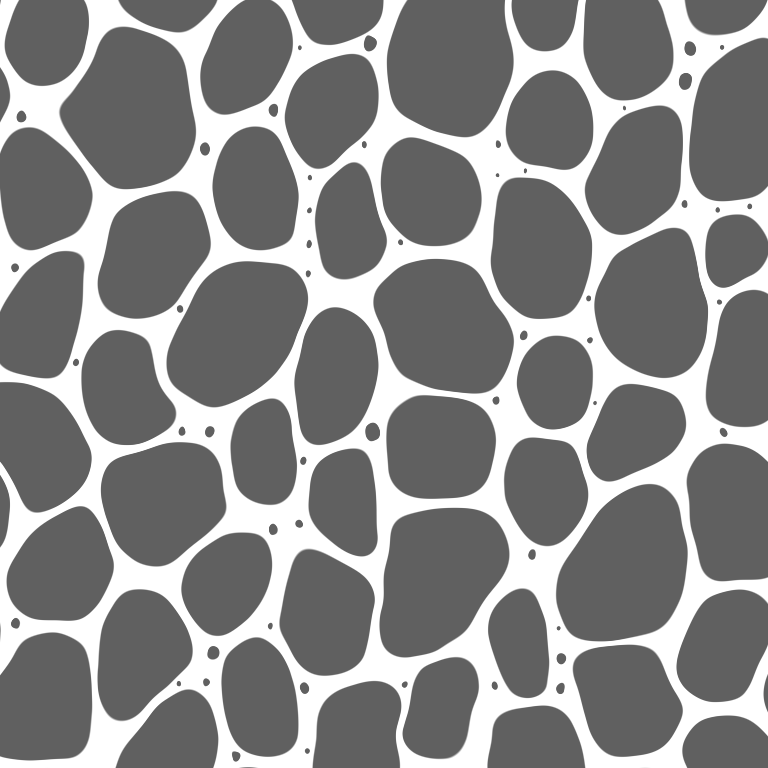
Give the GLSL for this pattern, as a WebGL 2 fragment shader.

```glsl
#version 300 es
precision highp float;

uniform vec2 u_resolution;
out vec4 outColor;

const vec3 GRAIN_COLOR = vec3(0.378);
const vec3 GAP_COLOR = vec3(1.0);
const vec2 GRAIN_PITCH = vec2(0.128, 0.170);
const float PEBBLE_PITCH = 0.0417;
const float PEBBLE_MAX = 0.012;

// Integer hash: three random values in 0..1 per cell and salt
vec3 hash3(ivec2 cell, int salt) {
    uvec3 v = uvec3(ivec3(cell, salt)) * 1664525u + 1013904223u;
    v.x += v.y * v.z;
    v.y += v.z * v.x;
    v.z += v.x * v.y;
    v ^= v >> 16u;
    v.x += v.y * v.z;
    v.y += v.z * v.x;
    v.z += v.x * v.y;
    return vec3(v >> 8u) / 16777216.0;
}

// Smooth vector noise in -0.5..0.5
vec2 noise2(vec2 p, int salt) {
    ivec2 cell = ivec2(floor(p));
    vec2 f = fract(p);
    f = f * f * (3.0 - 2.0 * f);
    vec2 low = mix(hash3(cell, salt).xy, hash3(cell + ivec2(1, 0), salt).xy, f.x);
    vec2 high = mix(hash3(cell + ivec2(0, 1), salt).xy, hash3(cell + ivec2(1, 1), salt).xy, f.x);
    return mix(low, high, f.y) - 0.5;
}

// Distance to a segment given by its centre, unit direction and half length
float segmentDistance(vec2 p, vec2 centre, vec2 dir, float halfLength) {
    vec2 q = p - centre;
    return length(q - dir * clamp(dot(q, dir), -halfLength, halfLength));
}

// Distance from p to the grain core seeded in one cell of the staggered grid
float coreDistance(vec2 p, ivec2 cell) {
    vec3 place = hash3(cell, 1);
    vec3 shape = hash3(cell, 2);
    vec2 stagger = vec2(0.0, 0.5 * float(cell.x & 1));
    vec2 jitter = (place.xy - 0.5) * vec2(0.48, 0.42);
    vec2 centre = (vec2(cell) + 0.5 + stagger + jitter) * GRAIN_PITCH;
    float tilt = mix(-0.45, 0.75, shape.x);
    float halfLength = mix(0.008, 0.052, shape.y);
    float swell = mix(-0.018, 0.014, shape.z);
    return segmentDistance(p, centre, vec2(sin(tilt), cos(tilt)), halfLength) - swell;
}

// Rounded cell field: positive inside grains, negative in the gaps
float grainField(vec2 p, float rounding, float gap) {
    p += 0.036 * noise2(p * 6.0, 3) + 0.005 * noise2(p * 28.0, 4);
    ivec2 base = ivec2(floor(p / GRAIN_PITCH));
    float nearest = 1.0;
    float others = 0.0;
    for (int j = -2; j <= 2; j++) {
        for (int i = -2; i <= 2; i++) {
            float d = coreDistance(p, base + ivec2(i, j));
            others += exp(-max(d, nearest) / rounding);
            nearest = min(nearest, d);
        }
    }
    float blended = -rounding * log(max(others, 1e-20));
    return 0.5 * (blended - nearest) - gap;
}

// Small pebble, sized by the free room around its centre
float pebbleField(vec2 p, float rounding, float gap) {
    ivec2 cell = ivec2(floor(p / PEBBLE_PITCH));
    vec3 place = hash3(cell, 5);
    vec2 centre = (vec2(cell) + mix(vec2(0.33), vec2(0.67), place.xy)) * PEBBLE_PITCH;
    vec2 q = (p - centre) * vec2(1.12, 0.92);
    float dist = length(q + 0.003 * noise2(p * 90.0, 6));
    if (dist > PEBBLE_MAX + 0.002) return -1.0;
    float room = -grainField(centre, rounding, gap);
    if (room < 0.0065) return -1.0;
    float radius = (room - 0.0035) * mix(0.65, 1.25, place.z);
    return min(radius, PEBBLE_MAX) - dist;
}

void main() {
    float size = min(u_resolution.x, u_resolution.y);
    vec2 p = gl_FragCoord.xy / size;
    float rounding = 0.028;
    float gap = 0.0028;
    float field = max(grainField(p, rounding, gap), pebbleField(p, rounding, gap));
    float edge = 0.6 / size;
    float coverage = smoothstep(-edge, edge, field);
    outColor = vec4(mix(GAP_COLOR, GRAIN_COLOR, coverage), 1.0);
}
```
